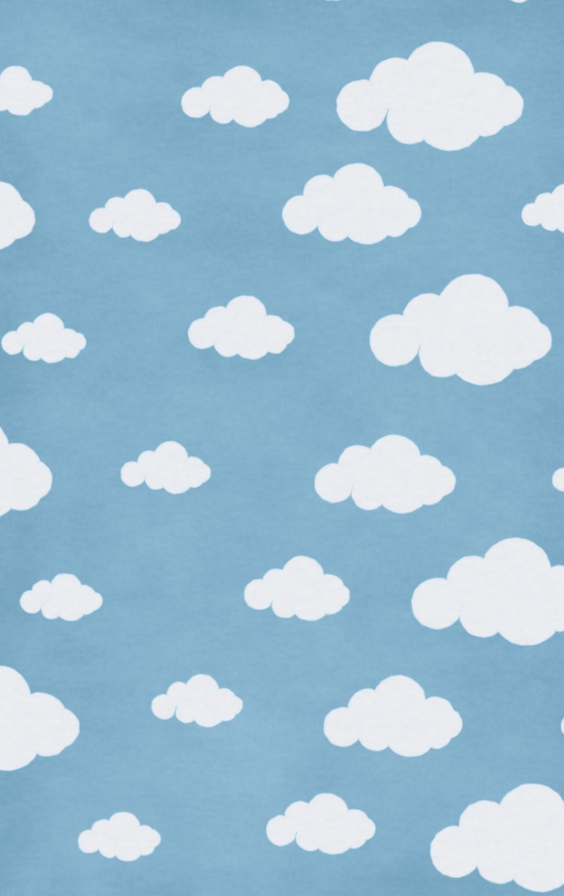
A Shadertoy shader for this pattern:

```glsl
// Soft pale clouds scattered over a woven blue ground.
// Each cell of a sheared lattice holds one jittered cloud, a union of discs;
// layered value noise gives the mottling and the short pile of the fabric.

const vec3 SKY_LIGHT   = vec3(0.555, 0.725, 0.825);
const vec3 SKY_DEEP    = vec3(0.485, 0.665, 0.768);
const vec3 CLOUD_WHITE = vec3(0.915, 0.924, 0.940);
const vec3 CLOUD_COOL  = vec3(0.870, 0.920, 0.960);

const vec2  CELL       = vec2(0.232, 0.138);  // lattice pitch, in canvas heights
const float ROW_SHEAR  = 0.43;                // sideways shift per row, in cells
const vec2  JITTER     = vec2(0.036, 0.028);
const float MIN_WIDTH  = 0.094;
const float MAX_WIDTH  = 0.206;
const float SIZE_STEPS = 5.0;

float hash(vec2 p) {
    vec3 q = fract(p.xyx * 0.1031);
    q += dot(q, q.yzx + 33.33);
    return fract((q.x + q.y) * q.z);
}

vec2 hash2(vec2 p) {
    return vec2(hash(p), hash(p + 57.3));
}

float valueNoise(vec2 p) {
    vec2 i = floor(p);
    vec2 f = fract(p);
    f = f * f * (3.0 - 2.0 * f);
    float low  = mix(hash(i), hash(i + vec2(1, 0)), f.x);
    float high = mix(hash(i + vec2(0, 1)), hash(i + vec2(1, 1)), f.x);
    return mix(low, high, f.y);
}

// Noise centred on zero
float ripple(vec2 p) {
    return valueNoise(p + 100.0) - 0.5;
}

// Disc whose centre wanders a little with the seed
float puff(vec2 p, vec2 centre, float radius, vec2 seed) {
    vec2 wander = (hash2(seed + centre * 91.0) - 0.5) * 0.03;
    return length(p - centre - wander) - radius;
}

// Cloud of unit width around the origin
float cloudShape(vec2 p, vec2 seed) {
    float crown = puff(p, vec2(0.05, 0.095), 0.195, seed);
    float belly = puff(p, vec2(0.11, -0.09), 0.20, seed);
    float left  = min(puff(p, vec2(-0.355, -0.06), 0.140, seed),
                      puff(p, vec2(-0.19, 0.055), 0.145, seed));
    float right = min(puff(p, vec2(0.285, -0.02), 0.150, seed),
                      puff(p, vec2(0.385, -0.05), 0.110, seed));
    float base  = min(puff(p, vec2(-0.11, -0.125), 0.130, seed),
                      puff(p, vec2(0.30, -0.10), 0.125, seed));
    return min(min(crown, belly), min(min(left, right), base));
}

// Sizes cycle across the lattice so that large clouds stay apart
float cloudWidth(vec2 id) {
    float t = mod(2.0 * id.x + id.y, SIZE_STEPS) / (SIZE_STEPS - 1.0);
    return mix(MIN_WIDTH, MAX_WIDTH, t * t);
}

// Distance to the nearest cloud among the neighbouring cells
float cloudField(vec2 p) {
    float nearest = 1.0;
    float homeRow = floor(p.y / CELL.y);
    for (int j = -1; j <= 1; j++) {
        float row = homeRow + float(j);
        float shift = row * ROW_SHEAR;
        float homeColumn = floor(p.x / CELL.x - shift);
        for (int i = -1; i <= 1; i++) {
            vec2 id = vec2(homeColumn + float(i), row);
            vec2 seed = id + 40.0;
            vec2 centre = (id + 0.5 + vec2(shift, 0.0)) * CELL;
            centre += (hash2(seed) - 0.5) * JITTER;
            float width = cloudWidth(id);
            nearest = min(nearest, cloudShape((p - centre) / width, seed) * width);
        }
    }
    return nearest;
}

// Fine pile: specks and short sideways threads
float pile(vec2 p) {
    return 0.6 * ripple(p * 330.0) + 0.5 * ripple(p * vec2(95.0, 260.0));
}

// Broad worn patches
float mottle(vec2 p) {
    return 0.5 * ripple(p * 4.0) + 0.4 * ripple(p * vec2(11.0, 15.0))
         + 0.35 * ripple(p * vec2(30.0, 48.0));
}

void mainImage(out vec4 fragColor, in vec2 fragCoord) {
    vec2 p = fragCoord / iResolution.y;
    vec2 size = iResolution.xy / iResolution.y;
    float grain = pile(p);

    // Blue ground, deeper toward the borders
    vec2 inset = min(p, size - p);
    float border = 1.0 - smoothstep(0.0, 0.07, min(inset.x, inset.y));
    float tone = 0.59 + 0.95 * mottle(p) + 0.55 * grain - 0.4 * border;
    vec3 sky = mix(SKY_DEEP, SKY_LIGHT, clamp(tone, -0.4, 1.3));

    // Clouds, cooler along the rim, with a slightly fuzzy outline
    float d = cloudField(p) + 0.0012 * ripple(p * 170.0);
    float rim = smoothstep(-0.005, 0.0, d);
    vec3 cloud = mix(CLOUD_WHITE, CLOUD_COOL, 0.7 * rim) + 0.022 * grain;

    float blur = max(0.0016, 0.75 / iResolution.y);
    fragColor = vec4(mix(cloud, sky, smoothstep(-blur, blur, d)), 1.0);
}
```
